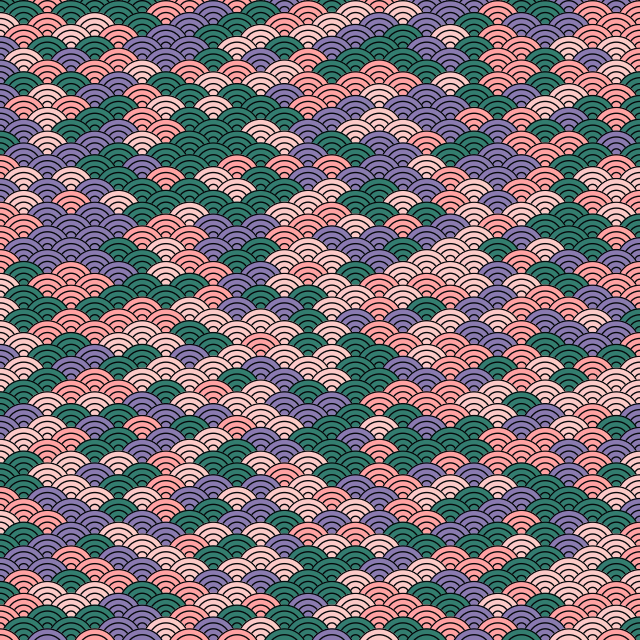
Write a Shadertoy shader that draws this pattern.

```glsl
const float COLUMNS = 27.0;       // scale radii across the canvas (13.5 scales per row)
const float ROW_STEP = 0.5;       // row spacing in scale radii: 54 rows
const float RING_COUNT = 4.0;
const float RING_STEP = 0.25;
const float LINE_WIDTH = 0.058;
const float TINT_DRIFT = 0.012;   // faint warm shift across each scale

const vec3 INK = vec3(0.02, 0.03, 0.04);
const vec3 FILLS[4] = vec3[4](
    vec3(0.20, 0.49, 0.435),      // green
    vec3(0.54, 0.48, 0.69),       // violet
    vec3(1.00, 0.635, 0.635),     // coral
    vec3(0.99, 0.79, 0.78));      // pale pink

float hash(vec2 cell) {
    uvec2 q = uvec2(ivec2(cell) + 64) * uvec2(1597334673u, 3812015801u);
    uint n = (q.x ^ q.y) * 1597334673u;
    n = (n ^ (n >> 15)) * 2246822519u;
    n ^= n >> 13;
    return float(n >> 8) / 16777216.0;
}

// 1 inside the shape, 0 outside, smoothed over one pixel
float coverage(float dist, float pixel) {
    return clamp(0.5 - dist / pixel, 0.0, 1.0);
}

// Signed distance to the nearest concentric line
float ringDistance(float radius) {
    float outer = 1.0 - 0.5 * LINE_WIDTH;
    float ring = clamp(round((outer - radius) / RING_STEP), 0.0, RING_COUNT - 1.0);
    return abs(radius - outer + ring * RING_STEP) - 0.5 * LINE_WIDTH;
}

vec3 scaleColor(vec2 cell, vec2 local, float pixel) {
    vec3 fill = FILLS[int(hash(cell) * 4.0)];
    fill += TINT_DRIFT * local.x * vec3(0.0, 1.0, -0.5);
    return mix(fill, INK, coverage(ringDistance(length(local)), pixel));
}

void mainImage(out vec4 fragColor, in vec2 fragCoord) {
    float pixel = COLUMNS / iResolution.y;
    vec2 p = vec2(fragCoord.x, iResolution.y - fragCoord.y) * pixel;  // y runs down
    float nearRow = floor(p.y / ROW_STEP);

    // Overlapping rows, painted from back to front
    vec3 color = INK;
    for (float k = -3.0; k <= 1.0; k++) {
        float row = nearRow + k;
        float shift = 1.0 - mod(row, 2.0);
        float column = round((p.x - shift) * 0.5);
        vec2 center = vec2(2.0 * column + shift, row * ROW_STEP + 1.0);
        vec2 local = p - center;
        vec3 scale = scaleColor(vec2(column, row), local, pixel);
        color = mix(color, scale, coverage(length(local) - 1.0, pixel));
    }
    fragColor = vec4(color, 1.0);
}
```
